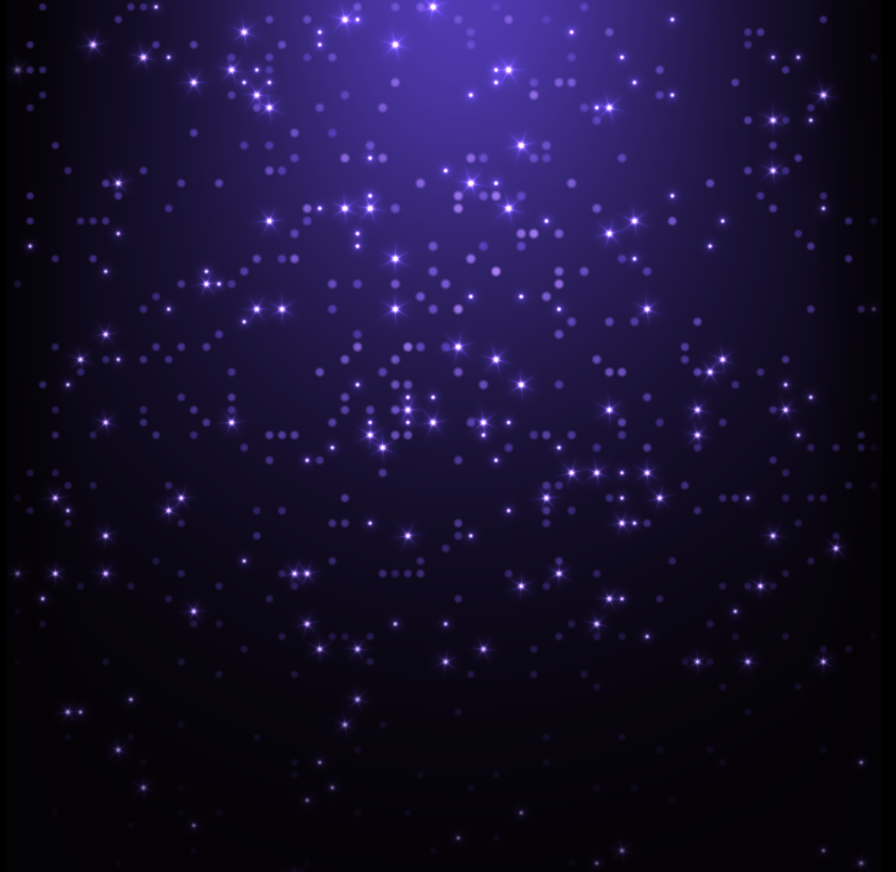
Reproduce this background procedurally as a Shadertoy shader.

```glsl
// Violet light falling from the top of a dark panel, over a lattice of glowing dots.
// Each lattice cell hashes to nothing, a soft disc, a small point or a rayed sparkle;
// layered sines vary the density, and a warm zone above the middle lifts the brightness.

const float PITCH = 0.01444;                  // lattice spacing, in canvas heights
const vec2 FIRST_DOT = vec2(0.0057, 0.0080);  // first dot from the top left corner
const vec2 PANEL_X = vec2(0.005, 0.987);      // panel sides, in canvas widths

const vec3 BLACK_VIOLET = vec3(0.012, 0.006, 0.016);
const vec3 BEAM_VIOLET = vec3(0.300, 0.220, 0.680);
const vec3 DISC_VIOLET = vec3(0.380, 0.280, 0.820);
const vec3 DISC_LILAC = vec3(0.700, 0.530, 1.000);
const vec3 GLOW_VIOLET = vec3(0.430, 0.280, 0.950);
const vec3 CORE_WHITE = vec3(1.000, 0.900, 1.000);

vec3 hash3(vec2 cell) {
    vec3 q = fract(cell.xyx * vec3(0.1031, 0.1030, 0.0973));
    q += dot(q, q.yxz + 33.33);
    return fract((q.xxy + q.yzz) * q.zyx);
}

float gauss(float x, float width) {
    return exp(-x * x / (width * width));
}

// Fades to zero at both sides of the panel.
float sideFade(float x, float softness) {
    return smoothstep(PANEL_X.x, PANEL_X.x + softness, x)
         * smoothstep(PANEL_X.y, PANEL_X.y - softness, x);
}

// Strength of the falling light; uv.y runs down from the top.
float beam(vec2 uv) {
    float fall = exp(-pow(uv.y / 0.47, 1.5)) * (1.0 - 0.6 * uv.y * uv.y * uv.y);
    float spread = mix(0.29, 0.42, smoothstep(0.0, 0.6, uv.y));
    return fall * gauss(uv.x - 0.515, spread);
}

// Chance that a cell is lit.
float density(vec2 cell, vec2 uv) {
    float waves = sin(cell.x * 0.31 + 1.7 * sin(cell.y * 0.17))
                + sin(cell.y * 0.43 + 1.3 * sin(cell.x * 0.23));
    float middle = gauss(length((uv - vec2(0.52, 0.42)) * vec2(1.0, 0.9)), 0.38);
    float chance = (0.085 + 0.085 * middle) * (1.0 + 0.28 * waves);
    return chance * mix(1.0, 0.45, smoothstep(0.72, 0.95, uv.y));
}

// Brightness of the dots, strongest above the middle.
float warmth(vec2 uv) {
    return gauss(length((uv - vec2(0.52, 0.27)) * vec2(1.0, 0.85)), 0.36);
}

float disc(float d, float radius) {
    return 1.0 - smoothstep(radius * 0.35, radius * 1.25, d);
}

// Light of a point with a halo; rays scale the spikes around it.
vec3 sparkle(vec2 offset, float size, float rays, float turn) {
    float d = length(offset) / size;
    float angle = atan(offset.y, offset.x + 1e-5) + turn;
    float spikes = pow(abs(cos(3.0 * angle)), 10.0) * exp(-1.9 * d) * rays;
    float halo = 0.75 * exp(-2.6 * d) + 0.55 * spikes;
    return CORE_WHITE * gauss(d, 0.24) + GLOW_VIOLET * halo * smoothstep(2.4, 0.9, d);
}

// Adds the light of one lattice cell to the colour beneath it.
vec3 addCell(vec3 color, vec2 cell, vec2 offset, float aspect) {
    vec2 uv = (FIRST_DOT + cell * PITCH) / vec2(aspect, 1.0);
    vec3 rnd = hash3(cell + 17.0);
    if (rnd.x > density(cell, uv)) return color;

    float warm = warmth(uv);
    float fade = sideFade(uv.x, 0.03) * mix(1.0, 0.5, smoothstep(0.65, 1.0, uv.y));
    float kind = rnd.y;
    if (kind < 0.66) {
        float low = smoothstep(0.9, 0.25, uv.y);
        float alpha = fade * (0.12 + 0.30 * low + 0.55 * warm) * mix(0.75, 1.0, rnd.z);
        vec3 tint = mix(DISC_VIOLET, DISC_LILAC, warm * warm * rnd.z);
        float radius = mix(0.32, 0.42, warm);
        return mix(color, tint, min(alpha, 0.95) * disc(length(offset), radius));
    }
    if (kind < 0.83) {
        return color + sparkle(offset, 0.62, 0.2, 0.0) * fade * (0.6 + 0.3 * warm);
    }
    float size = mix(0.75, 1.0, max(warm, 1.0 - smoothstep(0.0, 0.4, uv.y)));
    return color + sparkle(offset, size, 1.0, rnd.z) * fade * (0.65 + 0.35 * warm);
}

void mainImage(out vec4 fragColor, in vec2 fragCoord) {
    vec2 uv = fragCoord / iResolution.xy;
    uv.y = 1.0 - uv.y;
    float aspect = iResolution.x / iResolution.y;

    // Beam on the dark panel
    float light = beam(uv) * mix(0.3, 1.0, sideFade(uv.x, 0.10));
    vec3 color = BLACK_VIOLET + BEAM_VIOLET * light;

    // Lattice dots, with neighbours close enough for their halos to reach
    vec2 grid = (uv * vec2(aspect, 1.0) - FIRST_DOT) / PITCH;
    vec2 home = floor(grid + 0.5);
    for (int j = -2; j <= 2; j++) {
        for (int i = -2; i <= 2; i++) {
            vec2 cell = home + vec2(i, j);
            color = addCell(color, cell, grid - cell, aspect);
        }
    }

    // Black margins beside the panel
    color *= sideFade(uv.x, 0.004);
    fragColor = vec4(min(color, 1.0), 1.0);
}
```
